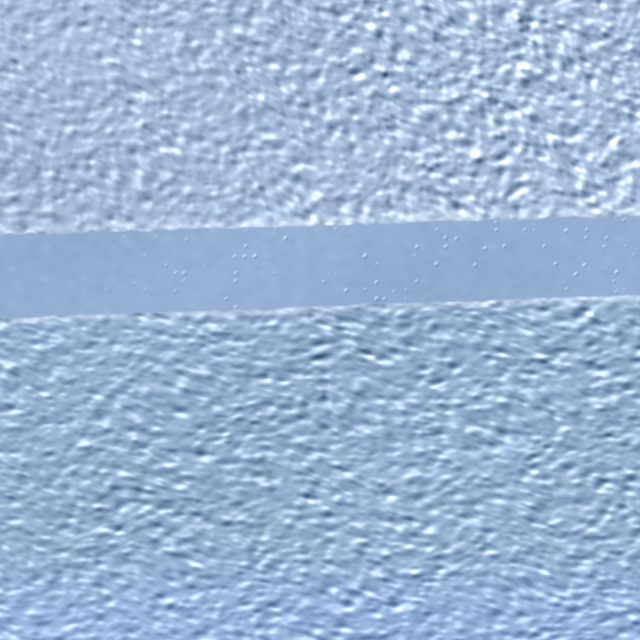
This texture is drawn by a three.js fragment shader. Its source:

```glsl
// Draws a frosted, pebbled pale-blue surface crossed by a smooth, slightly tilted band.
varying vec2 vUv;

const vec3 UPPER_COLOR = vec3(0.640, 0.728, 0.842);
const vec3 LOWER_COLOR = vec3(0.585, 0.690, 0.810);
const vec3 FOOT_COLOR = vec3(0.595, 0.705, 0.865);
const vec3 BAND_COLOR = vec3(0.580, 0.685, 0.825);
const vec3 RIM_COLOR = vec3(0.790, 0.860, 0.950);
const vec3 RELIEF_TINT = vec3(1.03, 1.0, 0.94);

const float BAND_TOP = 0.633;      // heights at the left side
const float BAND_BOTTOM = 0.503;
const float TOP_SLOPE = 0.031;
const float BOTTOM_SLOPE = 0.036;
const float TOP_RIM_WIDTH = 0.022;
const float BOTTOM_RIM_WIDTH = 0.013;
const float EDGE_SOFTNESS = 0.003;

const vec2 UPPER_CELLS = vec2(54.0, 66.0);
const vec2 LOWER_CELLS = vec2(44.0, 76.0);
const vec2 SPECK_CELLS = vec2(64.0, 74.0);
const float BUMP_FALLOFF = 5.0;
const float CREASE = 10.0;         // sharpness of the joins between cells
const float LIGHT_STEP = 0.2;
const float SPECK_CHANCE = 0.16;

vec2 hash2(vec2 p) {
  vec2 q = vec2(dot(p, vec2(127.1, 311.7)), dot(p, vec2(269.5, 183.3)));
  return fract(sin(q) * 43758.5);
}

// x: smooth cellular distance, y: scattered round bumps and dents
vec2 cells(vec2 p) {
  vec2 cell = floor(p);
  float near = 0.0;
  float bumps = 0.0;
  for (int j = -1; j <= 1; j++) {
    for (int i = -1; i <= 1; i++) {
      vec2 id = cell + vec2(float(i), float(j));
      vec2 d = id + hash2(id) - p;
      float d2 = dot(d, d);
      near += exp(-CREASE * d2);
      bumps += (2.0 * hash2(id + 71.0).x - 1.0) * exp(-BUMP_FALLOFF * d2);
    }
  }
  return vec2(-log(near + 0.0005) / CREASE, bumps);
}

// Layered sines gently bend the grain so that no row of cells shows
vec2 bend(vec2 p) {
  return p + 0.3 * vec2(sin(p.y * 0.61 + 1.3 * sin(p.x * 0.27)),
                        sin(p.x * 0.53 + 1.1 * sin(p.y * 0.31)));
}

float height(vec2 p) {
  vec2 coarse = cells(p);
  vec2 fine = cells(p * mat2(1.5, 0.6, -0.6, 1.5) + 17.3);
  return coarse.y + 0.25 * coarse.x + 0.45 * fine.y;
}

// Directional light on the height field
float relief(vec2 p, vec2 light) {
  vec2 q = bend(p);
  return height(q + light * LIGHT_STEP) - height(q - light * LIGHT_STEP);
}

// Soft broad variation, about -1 to 1
float clouds(vec2 p) {
  return 0.5 * sin(p.x * 9.0 + 2.0 * sin(p.y * 7.0))
       + 0.5 * sin(p.y * 13.0 + 2.0 * sin(p.x * 5.0 + 1.0));
}

// Sparse small droplets of varied strength, drawn out along the rising diagonal
float specks(vec2 p) {
  vec2 id = floor(p);
  vec2 rnd = hash2(id + 5.0);
  vec2 d = fract(p) - 0.35 - 0.3 * hash2(id + 31.0);
  d.y -= 0.5 * d.x;
  float size = mix(0.18, 0.36, rnd.y);
  return step(rnd.x, SPECK_CHANCE) * smoothstep(size, 0.0, length(d)) * mix(0.4, 1.0, rnd.y);
}

void main() {
  vec2 uv = vUv;

  // Slightly ragged edges of the band
  vec2 edgeCells = cells(uv * vec2(60.0, 55.0));
  float fromTop = uv.y - BAND_TOP - TOP_SLOPE * uv.x - 0.0035 * edgeCells.y;
  float fromBottom = BAND_BOTTOM + BOTTOM_SLOPE * uv.x - uv.y - 0.0015 * edgeCells.y;
  float upper = smoothstep(-EDGE_SOFTNESS, EDGE_SOFTNESS, fromTop);
  float lower = smoothstep(-EDGE_SOFTNESS, EDGE_SOFTNESS, fromBottom);

  // Pebbled relief, rounder above and flatter below
  vec2 upperP = vec2(uv.x, uv.y + 0.2 * uv.x) * UPPER_CELLS;
  vec2 lowerP = vec2(uv.x, uv.y + 0.08 * uv.x) * LOWER_CELLS;
  float upperShade = relief(upperP, vec2(0.64, -0.77));
  float lowerShade = relief(lowerP, vec2(0.4, -0.92));
  float upperGain = mix(0.18, 0.30, smoothstep(0.1, 0.85, uv.x + 0.3 * (uv.y - 0.8)));
  float lowerGain = 0.22 + 0.04 * uv.x;
  float shade = upper * upperGain * upperShade + lower * lowerGain * lowerShade;

  // Base tones
  vec3 foot = mix(FOOT_COLOR, LOWER_COLOR, smoothstep(0.02, 0.17, uv.y + 0.015 * clouds(uv)));
  vec3 color = mix(BAND_COLOR, UPPER_COLOR + 0.015 * uv.x, upper);
  color = mix(color, foot, lower);
  color += 0.012 * clouds(uv) + shade * RELIEF_TINT;
  color += 0.5 * max(shade - 0.05, 0.0);

  // Droplets and faint grain on the band
  float band = (1.0 - upper) * (1.0 - lower);
  float scatter = smoothstep(0.02, 0.45, uv.x);
  vec2 speckP = uv * SPECK_CELLS;
  color += band * scatter * 0.20 * specks(speckP);
  color -= band * scatter * 0.08 * specks(speckP + vec2(-0.15, 0.22));
  color += band * 0.02 * cells(uv * vec2(60.0, 80.0)).y;

  // Broken, sparkling frost just outside the band
  float topRim = upper * smoothstep(TOP_RIM_WIDTH, TOP_RIM_WIDTH * 0.2, fromTop);
  float bottomRim = lower * smoothstep(BOTTOM_RIM_WIDTH, BOTTOM_RIM_WIDTH * 0.3, fromBottom);
  float sparkle = cells(uv * vec2(85.0, 115.0) + 41.0).y;
  float frost = clamp(0.5 + 0.25 * uv.x + 0.4 * edgeCells.y + 0.3 * sparkle, 0.0, 1.0);
  vec3 rim = RIM_COLOR + 0.7 * shade + 0.08 * sparkle;
  color = mix(color, rim, (topRim + bottomRim) * frost);

  gl_FragColor = vec4(clamp(color, 0.0, 1.0), 1.0);
}
```
